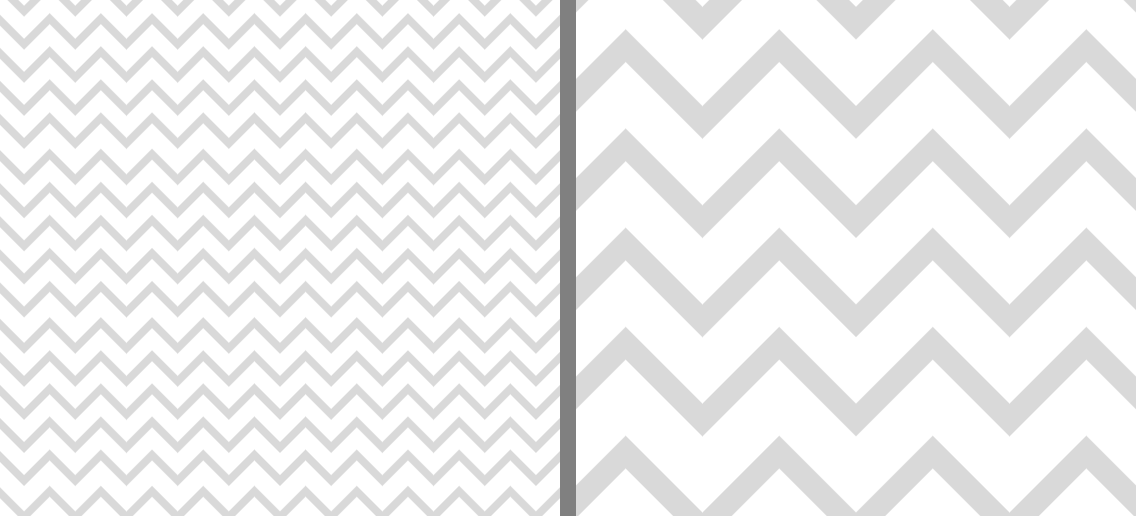
Left, the full canvas; right, a detail of the centre.
Write a Shadertoy shader that draws this pattern.

```glsl
// Signed distance to the nearest zigzag; p is in canvas widths, y pointing down
float zigzagDistance(vec2 p) {
    // Triangle wave with 45 degree slopes: valley on the centre line, peaks either side
    float period = 0.0914;
    float drop = period * 0.5 - abs(mod(p.x - 0.5 + period * 0.5, period) - period * 0.5);

    // Tiles of five evenly spaced rows, with a slightly wider gap at each seam
    float rowStep = 0.05905;
    float t = mod(p.y - drop + 0.0555, 0.301);
    float row = min(floor(t / rowStep), 4.0);
    float halfBand = 0.00975;
    float offset = t - row * rowStep - 0.02 - halfBand;

    // Vertical distance projected onto the slope normal
    return (abs(offset) - halfBand) * 0.7071;
}

void mainImage(out vec4 fragColor, in vec2 fragCoord) {
    vec2 p = vec2(fragCoord.x, iResolution.y - fragCoord.y) / iResolution.x;
    float edge = 0.75 / iResolution.x;
    float ground = smoothstep(-edge, edge, zigzagDistance(p));
    fragColor = vec4(mix(vec3(0.85), vec3(1.0), ground), 1.0);
}
```
